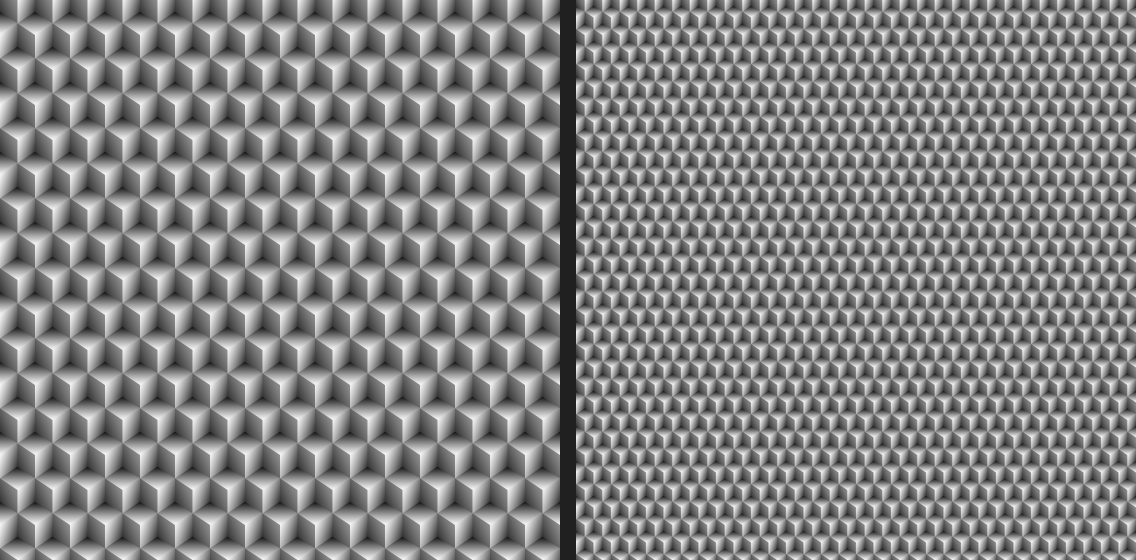
Left: one tile. Right: repeated 2 by 2.
Reproduce this pattern procedurally as a Shadertoy shader.

```glsl
// Tumbling blocks: staggered rows of grey cubes, each a hexagon of three rhombic faces.
// Every face carries its own ramp, lit at the near corner and dark in the hollows.
// The hexagon lattice repeats a whole number of times, so all the edges wrap.

const float COLUMNS = 16.0;           // cubes across
const float ROWS = 16.0;              // staggered rows up; even, so that it tiles
const float EDGE = 2.0 / 3.0;         // upright edge length, in row spacings
const vec2 TOP_RAMP = vec2(0.97, 0.06);   // near corner, far corner
const vec2 LEFT_RAMP = vec2(0.56, 0.20);
const vec2 RIGHT_RAMP = vec2(0.96, 0.20);
const float LEFT_DROP = 0.45;         // how far each side ramp leans downward
const float RIGHT_DROP = 0.35;
const float FALLOFF = 1.15;           // above 1 holds the light longer
const int SAMPLES = 4;                // smoothing samples per axis

// Offset from the centre of the nearest cube in one half of the staggered lattice
vec2 latticeOffset(vec2 p) {
    return vec2(fract(p.x) - 0.5, mod(p.y + 1.0, 2.0) - 1.0);
}

float hexDistance(vec2 q) {
    return abs(q.y) + EDGE * abs(q.x);
}

vec2 nearestCube(vec2 p) {
    vec2 evenRow = latticeOffset(p);
    vec2 oddRow = latticeOffset(p + vec2(0.5, 1.0));
    return hexDistance(evenRow) < hexDistance(oddRow) ? evenRow : oddRow;
}

float rampShade(vec2 ramp, float t) {
    return mix(ramp.x, ramp.y, pow(clamp(t, 0.0, 1.0), FALLOFF));
}

// Grey level of the face under q, measured from the near corner
float cubeShade(vec2 q) {
    float ridge = EDGE * abs(q.x);
    if (q.y > ridge) return rampShade(TOP_RAMP, q.y / EDGE);

    float outward = 2.0 * abs(q.x);
    float downward = (ridge - q.y) / EDGE;
    return q.x < 0.0
        ? rampShade(LEFT_RAMP, mix(outward, downward, LEFT_DROP))
        : rampShade(RIGHT_RAMP, mix(outward, downward, RIGHT_DROP));
}

void mainImage(out vec4 fragColor, in vec2 fragCoord) {
    // Average a small grid of samples to smooth the face edges
    float shade = 0.0;
    for (int j = 0; j < SAMPLES; j++) {
        for (int i = 0; i < SAMPLES; i++) {
            vec2 jitter = (vec2(i, j) + 0.5) / float(SAMPLES) - 0.5;
            vec2 p = (fragCoord + jitter) / iResolution.xy * vec2(COLUMNS, ROWS);
            shade += cubeShade(nearestCube(p));
        }
    }
    fragColor = vec4(vec3(shade / float(SAMPLES * SAMPLES)), 1.0);
}
```
